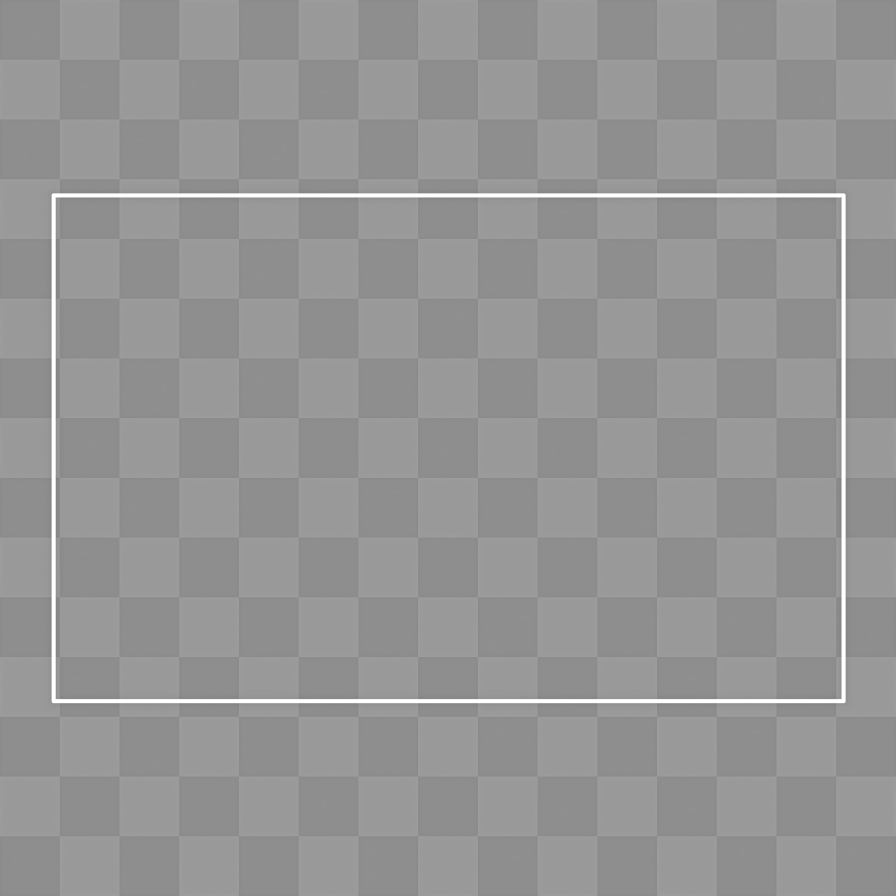
Reproduce this pattern procedurally as a Shadertoy shader.

```glsl
// Grey checkerboard with soft cell rims and a thin white rectangular frame.

const float CELLS = 15.0;
const vec3 DARK_GREY = vec3(0.558);
const vec3 LIGHT_GREY = vec3(0.600);
const vec3 FRAME_WHITE = vec3(1.0);
const vec2 FRAME_CENTER = vec2(0.5007, 0.4997);
const vec2 FRAME_HALF_SIZE = vec2(0.4408, 0.2822);
const float FRAME_HALF_WIDTH = 0.0023;

vec2 hashGradient(vec2 p) {
    vec3 q = fract(p.xyx * vec3(0.1031, 0.1030, 0.0973));
    q += dot(q, q.yzx + 33.33);
    return fract((q.xx + q.yz) * q.zy) * 2.0 - 1.0;
}

float gradientNoise(vec2 p) {
    vec2 i = floor(p), f = fract(p);
    vec2 u = f * f * (3.0 - 2.0 * f);
    vec2 e = vec2(0.0, 1.0);
    float low = mix(dot(hashGradient(i), f),
                    dot(hashGradient(i + e.yx), f - e.yx), u.x);
    float high = mix(dot(hashGradient(i + e), f - e),
                     dot(hashGradient(i + e.yy), f - e.yy), u.x);
    return mix(low, high, u.y);
}

// Signed distance to cell edges per axis, positive in even cells
vec2 cellWave(vec2 p) {
    return 0.5 - abs(mod(p + 0.5, 2.0) - 1.0);
}

float boxDistance(vec2 p, vec2 halfSize) {
    vec2 d = abs(p) - halfSize;
    return length(max(d, 0.0)) + min(max(d.x, d.y), 0.0);
}

vec3 checkerColor(vec2 uv, float cells, float pixel) {
    vec2 wave = cellWave(uv * cells);
    vec2 parity = clamp(2.0 * wave / (pixel * cells), -1.0, 1.0);
    float darkSign = parity.x * parity.y;
    vec3 color = mix(LIGHT_GREY, DARK_GREY, 0.5 + 0.5 * darkSign);

    // Contrast rises slightly along the cell rims
    float rim = exp(-min(abs(wave.x), abs(wave.y)) / 0.035);
    return color - 0.016 * rim * darkSign;
}

void mainImage(out vec4 fragColor, in vec2 fragCoord) {
    vec2 uv = fragCoord / iResolution.xy;
    float pixel = 1.0 / min(iResolution.x, iResolution.y);

    vec3 color = checkerColor(uv, CELLS, pixel);
    color += 0.003 * gradientNoise(uv * vec2(90.0, 150.0));

    // Frame line with a faint dark halo
    float lineDistance = abs(boxDistance(uv - FRAME_CENTER, FRAME_HALF_SIZE));
    float edge = lineDistance - FRAME_HALF_WIDTH;
    color -= 0.045 * exp(-max(edge, 0.0) / 0.003);
    float coverage = 1.0 - smoothstep(-0.75 * pixel, 0.75 * pixel, edge);
    color = mix(color, FRAME_WHITE, coverage);

    fragColor = vec4(color, 1.0);
}
```
